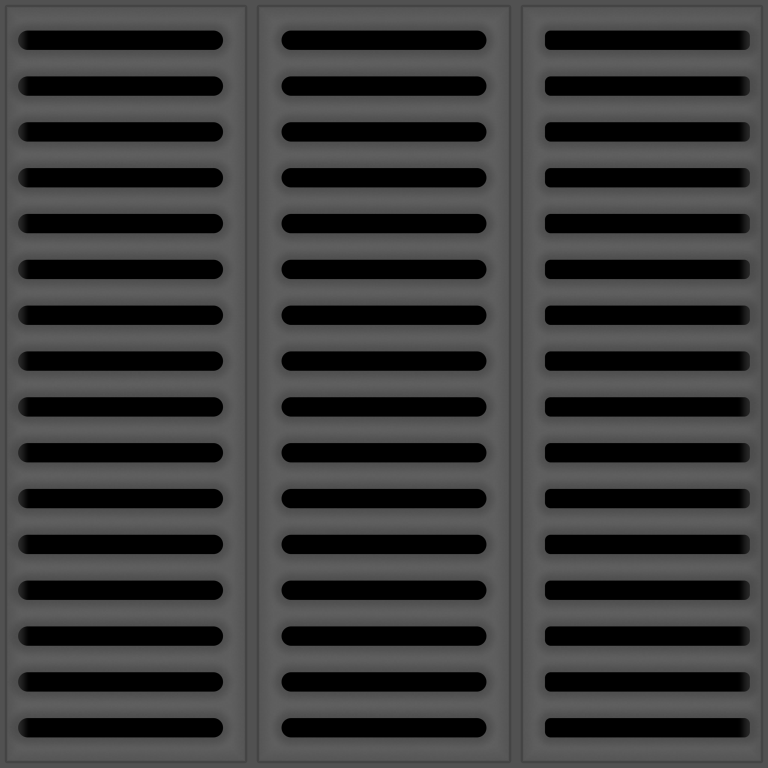
Write a WebGL 1 fragment shader that draws this texture.

```glsl
precision highp float;
// Grey metal vent: three framed panels, each with a column of sixteen dark slots.
// Rounded-box distances give the panels, slots, edge grooves and soft shading;
// the last column has squarer slots, and the outermost slot ends fade to grey.
uniform vec2 u_resolution;

const float COLUMNS = 3.0;
const float ROWS = 16.0;
const float PANEL_PITCH = 0.3359;
const vec2 PANEL_HALF = vec2(0.1563, 0.4922);
const float MIDDLE_EXTRA = 0.0078;      // the middle panel is slightly wider
const float PANEL_RADIUS = 0.002;
const vec2 SLOT_PITCH = vec2(0.3430, 0.05968);
const vec2 SLOT_HALF = vec2(0.1334, 0.0126);
const float ROUND_RADIUS = 0.0125;
const float SQUARE_RADIUS = 0.0075;
const float SLOT_SHADE_WIDTH = 0.017;
const float EDGE_SHADE_WIDTH = 0.022;
const float GROOVE_HALF = 0.0009;
const float END_FADE_WIDTH = 0.016;

const vec3 METAL = vec3(0.370);
const vec3 FRAME = vec3(0.318);
const vec3 GROOVE = vec3(0.255);
const vec3 SLOT = vec3(0.0);
const vec3 SLOT_END = vec3(0.15);
const float SLOT_SHADE = 0.16;
const float EDGE_SHADE = 0.09;
const float GRAIN = 0.006;

float roundedBox(vec2 p, vec2 halfSize, float radius) {
  vec2 q = abs(p) - halfSize + radius;
  return length(max(q, 0.0)) + min(max(q.x, q.y), 0.0) - radius;
}

float hash(vec2 p) {
  return fract(sin(dot(p, vec2(127.1, 311.7))) * 43758.5);
}

void main() {
  vec2 uv = gl_FragCoord.xy / u_resolution;
  float pixel = 1.0 / min(u_resolution.x, u_resolution.y);
  vec2 p = uv - 0.5;

  // Nearest column and row, counted from the centre
  float column = clamp(floor(uv.x * COLUMNS), 0.0, COLUMNS - 1.0) - 1.0;
  float lastRow = 0.5 * (ROWS - 1.0);
  float row = clamp(floor(p.y / SLOT_PITCH.y) + 0.5, -lastRow, lastRow);

  // Distances to panel and slot
  vec2 panelHalf = PANEL_HALF;
  panelHalf.x += MIDDLE_EXTRA * (1.0 - abs(column));
  float panel = roundedBox(p - vec2(column * PANEL_PITCH, 0.0), panelHalf, PANEL_RADIUS);
  vec2 slotPoint = p - vec2(column, row) * SLOT_PITCH;
  float radius = mix(ROUND_RADIUS, SQUARE_RADIUS, step(0.5, column));
  float slot = roundedBox(slotPoint, SLOT_HALF, radius);

  // Metal face, darker near slots and panel edges
  float nearSlot = 1.0 - smoothstep(0.0, SLOT_SHADE_WIDTH, slot);
  float nearEdge = 1.0 - smoothstep(0.0, EDGE_SHADE_WIDTH, -panel);
  vec3 face = METAL * (1.0 - SLOT_SHADE * nearSlot) * (1.0 - EDGE_SHADE * nearEdge);
  face += GRAIN * (hash(floor(uv * 512.0)) - 0.5);

  // Frame and thin groove around each panel
  vec3 color = mix(face, FRAME, smoothstep(-pixel, pixel, panel));
  float groove = 1.0 - smoothstep(0.0, 1.2 * pixel, abs(panel) - GROOVE_HALF);
  color = mix(color, GROOVE, groove * 0.8);

  // Slots, with faded ends toward the outer sides
  float endDistance = SLOT_HALF.x - slotPoint.x * column;
  float endFade = abs(column) * (1.0 - smoothstep(0.0, END_FADE_WIDTH, endDistance));
  vec3 hole = mix(SLOT, SLOT_END, endFade);
  color = mix(hole, color, smoothstep(-0.7 * pixel, 0.7 * pixel, slot));

  gl_FragColor = vec4(color, 1.0);
}
```
